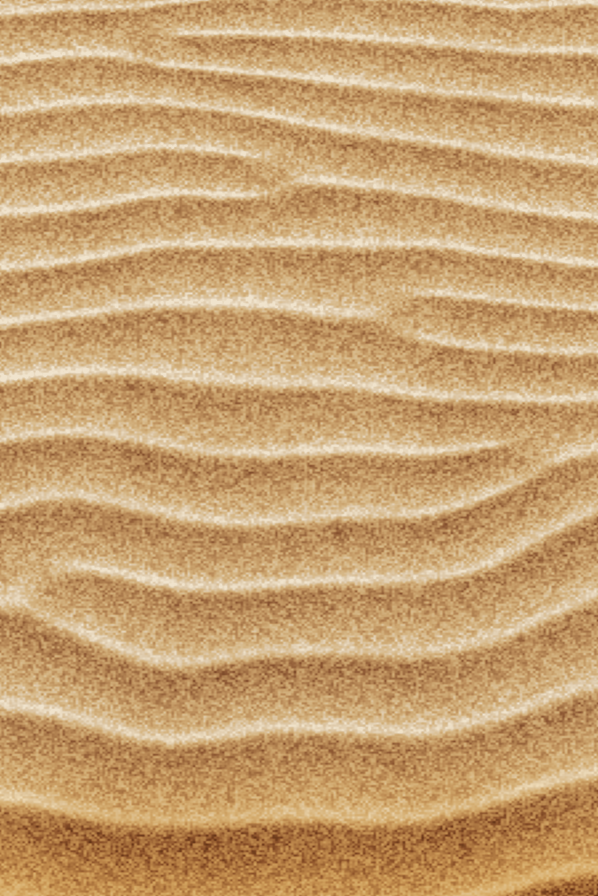
Give the GLSL for this texture, as a WebGL 2 fragment shader.

```glsl
#version 300 es
precision highp float;

uniform vec2 u_resolution;
out vec4 fragColor;

const float ASPECT = 0.668;          // width over height of the design
const float FAR_SPACING = 0.045;     // ripple distance at the top
const float SPACING_GROWTH = 0.065;  // added ripple distance at the bottom
const int FORKS = 5;                 // places where a ripple ends or splits
const float CREST_GAIN = 1.6;
const float CREST_ABOVE = 0.10;      // crest widths in ripple periods
const float CREST_BELOW = 0.07;
const float TROUGH_TONE = 1.6;
const float SLOPE_TONE = 3.85;
const vec2 GRAIN_CELLS = vec2(225.0, 400.0);
const float GRAIN_GAIN = 2.9;
const float FINE_GRAIN_GAIN = 1.3;
const vec3 NEAR_TINT = vec3(1.01, 0.95, 0.80);

// Sand colours from deep shade to sunlit crest
const vec3 SAND[8] = vec3[8](
    vec3(0.40, 0.22, 0.11), vec3(0.55, 0.34, 0.20),
    vec3(0.66, 0.47, 0.29), vec3(0.74, 0.56, 0.36),
    vec3(0.80, 0.65, 0.44), vec3(0.84, 0.72, 0.53),
    vec3(0.87, 0.79, 0.67), vec3(0.94, 0.89, 0.80));

float hash(vec2 cell) {
    vec3 h = fract(vec3(cell.xyx) * 0.1031);
    h += dot(h, h.yzx + 33.33);
    return fract((h.x + h.y) * h.z);
}

float noise(vec2 p) {
    vec2 cell = floor(p);
    vec2 f = fract(p);
    f = f * f * (3.0 - 2.0 * f);
    float low = mix(hash(cell), hash(cell + vec2(1, 0)), f.x);
    float high = mix(hash(cell + vec2(0, 1)), hash(cell + vec2(1, 1)), f.x);
    return mix(low, high, f.y);
}

// Upward shift of the ripples: a faint hump far away, a rise to the right nearby
float bend(vec2 p) {
    float far = 0.016 * cos(5.2 * (p.x - 0.38)) - 0.025 * p.x * p.x;
    float dip = 0.022 * cos(6.28 * (p.x - 0.05));
    float near = dip * (1.0 - 0.7 * smoothstep(0.55, 0.8, p.y))
               + 0.008 * cos(12.5 * (p.x - 0.25) + 4.0 * p.y)
               + 0.045 * p.x * p.x * p.x;
    far *= smoothstep(-0.1, 0.25, p.y);
    float shift = mix(far, near, smoothstep(0.22, 0.62, p.y));
    shift += 0.012 * (noise(p * vec2(3.2, 3.5) + 7.0) - 0.5);
    shift += 0.010 * (noise(p * vec2(7.0, 9.0) + 31.0) - 0.5);
    return shift;
}

// x: ripple count from the top, y: how intact the ripple is
vec2 ripplePhase(vec2 p) {
    float depth = p.y + bend(p);
    float phase = log(1.0 + depth * SPACING_GROWTH / FAR_SPACING) / SPACING_GROWTH;
    float intact = 1.0;
    float turn = 1.0;
    for (int i = 0; i < FORKS; i++) {
        float k = float(i);
        vec2 fork = vec2(fract(0.25 + 0.21 * k), 0.04 + 0.155 * k);
        vec2 d = (p - fork) * vec2(ASPECT, 1.0);
        phase += turn * atan(d.y, d.x) / 6.2831853;
        intact *= smoothstep(0.0, 0.045, length(d));
        turn = -turn;
    }
    return vec2(phase, intact);
}

// Bright crest, shaded lee below it, then a slow rise to the next crest
float rippleTone(vec2 p, out float crest) {
    vec2 ripple = ripplePhase(p);
    float f = fract(ripple.x);
    float rise = max(smoothstep(0.2, 1.0, f), 1.0 - smoothstep(0.0, 0.2, f));
    float above = (1.0 - f) / CREST_ABOVE;
    float below = f / CREST_BELOW;
    crest = exp(-above * above) + exp(-below * below);
    crest *= ripple.y * mix(0.65, 1.1, noise(p * vec2(4.0, 14.0) + 3.0));
    float body = mix(TROUGH_TONE, SLOPE_TONE, mix(0.45, rise, ripple.y));
    return body + CREST_GAIN * crest;
}

vec3 sandColour(float tone) {
    float t = clamp(tone + 1.0, 0.0, 6.999);
    int i = int(t);
    return mix(SAND[i], SAND[i + 1], fract(t));
}

void main() {
    vec2 p = gl_FragCoord.xy / u_resolution;
    p.y = 1.0 - p.y;

    float crest;
    float tone = rippleTone(p, crest);

    // Broad light: patches, darker foreground
    tone += 0.6 * (noise(p * vec2(5.0, 12.0) + 50.0) - 0.5);
    tone += 0.35 - 0.45 * smoothstep(0.35, 0.7, p.y);
    tone -= 1.0 * smoothstep(0.82, 1.0, p.y);

    // Sand grains, calmer on the crests
    float grain = GRAIN_GAIN * (noise(p * GRAIN_CELLS) - 0.5)
                + FINE_GRAIN_GAIN * (noise(p * GRAIN_CELLS * 0.71 + 90.0) - 0.5);
    tone += grain * mix(1.0, 0.5, clamp(crest, 0.0, 1.0));

    vec3 colour = sandColour(tone);
    colour *= mix(vec3(1.0), NEAR_TINT, smoothstep(0.78, 1.0, p.y));
    fragColor = vec4(colour, 1.0);
}
```
